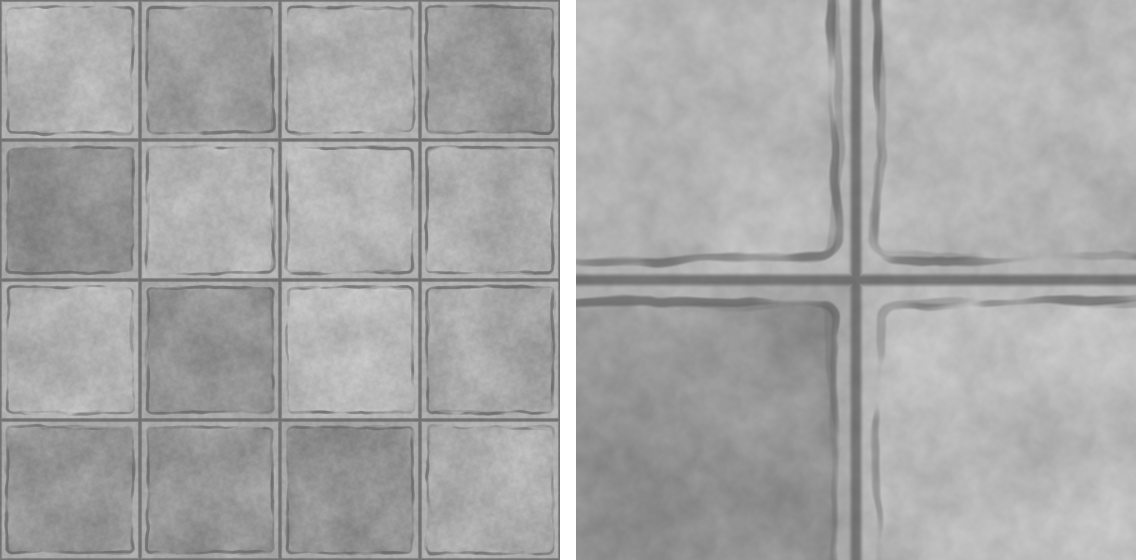
Left, the full canvas; right, a detail of the centre.
Reproduce this texture procedurally as a WebGL 2 fragment shader.

```glsl
#version 300 es
precision highp float;
// Worn grey ceramic tiles in a square grid with thin dark grout lines.
// Each tile has its own tone, a pale rim, a broken hand-drawn border and
// cloudy mottling built from layered, warped sines.

#define TILES 4.0          // repeats across and down
#define INSET 0.052        // border distance from the tile edge
#define CORNER 0.035       // border corner radius
#define WOBBLE 0.018       // border waviness
#define GROUT_WIDTH 0.010  // half width of the grout line
#define MOTTLE 0.075       // strength of the clouds
#define GRAIN 0.035        // strength of the fine grain
#define GROUT_GREY 0.43
#define RIM_GREY 0.71
#define BORDER_GREY 0.40

uniform vec2 u_resolution;
out vec4 fragColor;

// Glaze tone of each tile, bottom row first.
const float TONES[16] = float[16](
  0.59, 0.585, 0.57, 0.68,
  0.70, 0.58, 0.705, 0.65,
  0.56, 0.70, 0.70, 0.68,
  0.695, 0.625, 0.685, 0.61);

vec2 hash2(vec2 p) {
  vec2 h = vec2(dot(p, vec2(127.1, 311.7)), dot(p, vec2(269.5, 183.3)));
  return fract(sin(h) * 4375.85);
}

// Layered sines, turned and warped at every octave; roughly -0.8 to 0.8.
float clouds(vec2 p, int octaves) {
  const mat2 TURN = mat2(0.8, 0.6, -0.6, 0.8);
  float sum = 0.0, amp = 0.5;
  for (int i = 0; i < octaves; i++) {
    p = TURN * p + 1.7;
    vec2 w = p + 1.2 * sin(p.yx * 1.13 + vec2(0.4, 2.1));
    sum += amp * sin(w.x) * sin(w.y);
    p = p * 1.9 + 0.5 * sum;
    amp *= 0.6;
  }
  return sum;
}

float roundedBox(vec2 p, float halfSize, float radius) {
  vec2 q = abs(p) - halfSize + radius;
  return length(max(q, 0.0)) + min(max(q.x, q.y), 0.0) - radius;
}

// Signed distance to the wavy border of one tile.
float borderDistance(vec2 p, vec2 seed) {
  vec2 shift = vec2(clouds(p * 5.0 + seed, 4), clouds(p * 5.0 + seed + 9.0, 4));
  return roundedBox(p + WOBBLE * shift, 0.5 - INSET, CORNER);
}

// Pen stroke along a border, varying in width and fading in places.
float stroke(float d, vec2 p, vec2 seed, float pixel) {
  float ink = smoothstep(-0.45, 0.4, clouds(p * 6.0 + seed + 20.0, 3));
  float width = mix(0.002, 0.009, ink);
  float soft = max(0.006, pixel);
  return ink * (1.0 - smoothstep(width - 0.5 * soft, width + soft, abs(d)));
}

void main() {
  vec2 grid = gl_FragCoord.xy / u_resolution * TILES;
  float pixel = TILES / min(u_resolution.x, u_resolution.y);
  vec2 cell = min(floor(grid), TILES - 1.0);
  vec2 p = grid - cell - 0.5;
  vec2 seed = hash2(cell + 3.0) * 60.0;
  int index = int(mod(cell.x, 4.0) + 4.0 * mod(cell.y, 4.0));
  float tone = TONES[index];

  // Cloudy glaze with fine grain
  float mottle = clouds(p * 4.0 + seed, 5);
  float grain = clouds(grid * 38.0, 3);
  float grey = tone + MOTTLE * mottle + GRAIN * grain;

  // Uneven shading just inside the border
  float d = borderDistance(p, seed);
  float smudge = smoothstep(-0.06, 0.0, d);
  grey += 0.07 * smudge * clouds(p * 7.0 + seed + 31.0, 4);

  // Pale rim outside the border
  float rim = mix(tone, RIM_GREY, 0.65) + 0.5 * MOTTLE * mottle + GRAIN * grain;
  grey = mix(grey, rim, smoothstep(-0.006, 0.010, d));

  // One main stroke and a fainter second pass
  for (int i = 0; i < 2; i++) {
    vec2 passSeed = seed + float(i) * 13.0;
    float ink = stroke(borderDistance(p, passSeed), p, passSeed, pixel);
    grey = mix(grey, BORDER_GREY, ink * (i == 0 ? 0.75 : 0.35));
  }

  // Grout along the tile edges
  vec2 edge = 0.5 - abs(p);
  float soft = max(0.010, pixel);
  float grout = 1.0 - smoothstep(GROUT_WIDTH - 0.5 * soft, GROUT_WIDTH + soft, min(edge.x, edge.y));
  grey = mix(grey, GROUT_GREY + 0.5 * GRAIN * grain, grout * 0.92);

  fragColor = vec4(vec3(grey), 1.0);
}
```
